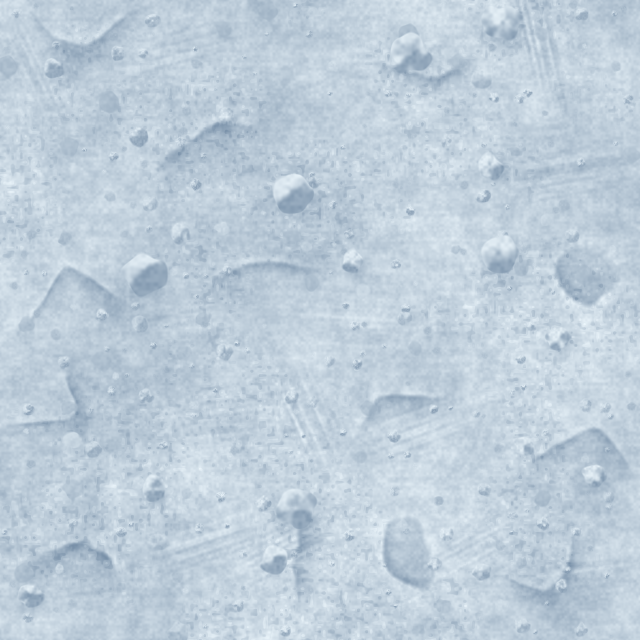
This texture is drawn by a Shadertoy shader. Its source:

```glsl
// Pale blue frozen ground: clouded grain and bundles of fine scratches,
// with bent ridges, shallow craters and lit pebbles scattered on jittered grids.
// Everything adds to one tone value, which tints a single icy base colour.

vec4 hash4(vec2 p) {
    vec4 q = fract(p.xyxy * vec4(.1031, .1030, .0973, .1099));
    q += dot(q, q.wzxy + 33.33);
    return fract((q.xxyz + q.yzzw) * q.zywx);
}

float noise(vec2 p) {
    vec2 i = floor(p), f = fract(p);
    f = f * f * (3. - 2. * f);
    vec2 e = vec2(0, 1);
    return mix(mix(hash4(i).x, hash4(i + e.yx).x, f.x),
               mix(hash4(i + e).x, hash4(i + e.yy).x, f.x), f.y);
}

float fbm(vec2 p) {
    float sum = 0., amp = .5;
    for (int k = 0; k < 5; k++) {
        sum += amp * noise(p);
        p = mat2(1.6, 1.2, -1.2, 1.6) * p + 7.3;
        amp *= .5;
    }
    return sum;
}

vec2 rotate(vec2 p, float a) {
    return vec2(cos(a) * p.x + sin(a) * p.y, cos(a) * p.y - sin(a) * p.x);
}

// Patches of nearly parallel hairlines, each with its own direction
float scratches(vec2 p) {
    float tone = 0.;
    for (int k = 0; k < 9; k++) {
        vec2 id = floor(p * 5.) + vec2(k % 3 - 1, k / 3 - 1);
        vec4 h = hash4(id + 41.);
        float angle = h.w < .8 ? mix(-.1, .5, h.z) : mix(1.2, 2.2, h.z);
        vec2 q = rotate(p - (id + .2 + .6 * h.xy) / 5., angle);
        float patchMask = exp(-dot(q * vec2(11, 24), q * vec2(11, 24)));
        float lines = noise(vec2(q.x * 6., q.y * 190.) + id * 13.) - .5;
        tone += .17 * h.y * patchMask * lines;
    }
    return tone;
}

// A bent crest: pale lip above, soft shade falling away below
float ridge(vec2 q, float reach, vec4 h, vec2 seed) {
    float x = q.x / reach;
    float side = h.y < .35 ? 1. : -1.;
    float bend = side * mix(.5, 1., h.w) * sqrt(pow(q.x - reach * .7 * (h.z - .5), 2.) + 2e-4);
    float crest = bend + .05 * (noise(vec2(x * 1.6, 0) + seed) - .5)
                + .005 * (noise(vec2(x * 6., 5) + seed) - .5);
    float d = q.y - crest;
    float taper = smoothstep(1., .3, abs(x));
    float below = smoothstep(.004, -.006, d);
    float width = mix(.014, .032, h.w) * (.5 + noise(vec2(x * 2., 9) + seed));
    float shade = below * exp(min(d, 0.) / width) * (.75 + .5 * noise(q * 60.));
    float lip = exp(-pow((d - .006) / .006, 2.));
    return taper * (.045 * lip - .20 * shade);
}

// A shallow bowl: dark along one wall, pale blurred rim and faint rays outside
float crater(vec2 q, float radius, vec4 h, vec2 seed) {
    q.x *= 1. + .5 * h.y;
    float dist = length(q) / radius + .55 * (noise(q / radius * 1.1 + seed) - .5);
    float inside = smoothstep(1.1, .86, dist);
    float wall = smoothstep(.3, .95, dist) * smoothstep(-.4, .8, -q.x / radius);
    float rays = noise(normalize(q + 1e-5) * 7. + seed);
    float halo = exp(-abs(dist - 1.1) * 4.) * (1. - inside);
    return inside * (-.055 - .13 * wall) + halo * (.01 + .08 * rays);
}

float landforms(vec2 p) {
    float tone = 0.;
    for (int k = 0; k < 9; k++) {
        vec2 id = floor(p * 4.) + vec2(k % 3 - 1, k / 3 - 1);
        vec4 h = hash4(id + 83.), g = hash4(id + 127.);
        vec2 q = rotate(p - (id + .2 + .6 * g.xy) / 4., mix(-.5, 1.2, g.z));
        if (h.x < .6) tone += ridge(q, mix(.07, .12, g.w), h, id * 9.1);
        else if (h.x < .76) tone += crater(q, mix(.035, .065, g.w), h, id * 9.1);
    }
    return tone;
}

// Lumpy stones lit from the upper left; low relief leaves many as flat discs
void pebbles(inout float tone, vec2 p, float cells, float share, vec2 size, float relief) {
    for (int k = 0; k < 9; k++) {
        vec2 id = floor(p * cells) + vec2(k % 3 - 1, k / 3 - 1);
        vec4 h = hash4(id + cells * 17.), g = hash4(id + cells * 29.);
        if (h.x > share) continue;
        float radius = mix(size.x, size.y, h.y * h.y);
        vec2 q = (p - (id + .15 + .7 * g.xy) / cells) / radius;
        float lump = noise(q * 1.5 + id * 7.3) - .5;
        float edge = .0022 / radius;
        float body = smoothstep(1. + edge, 1. - edge, length(q) + .45 * lump);
        vec2 fall = q - vec2(.4, -.5);
        tone -= .10 * relief * exp(-1.1 * dot(fall, fall));
        float light = dot(q, vec2(-.4, .8)) + 1.3 * lump + .7 * (noise(q * 3. + id) - .5);
        float lit = mix(-.20, .12, smoothstep(-.75, .7, light)) + .09 * (noise(q * 5. + id) - .5);
        float disc = (g.z < .55 ? -.10 : .07) + .05 * (noise(q * 3. + id) - .5);
        float stone = mix(disc, lit, max(relief, step(.55, g.w)));
        tone = mix(tone, stone, body * mix(.4 + .5 * h.z, .92, relief));
    }
}

void mainImage(out vec4 fragColor, in vec2 fragCoord) {
    vec2 p = fragCoord / iResolution.y;

    // Clouded ground with rough grain and a faint weave
    float tone = .004 + .17 * (fbm(p * 4.5 + 3.) - .48) + .15 * (fbm(p * 34.) - .48);
    tone += .055 * (noise(p * 140.) - .5) + .055 * (noise(p * 250. + 5.) - .5);
    tone += .035 * (noise(p * vec2(14, 190)) - .5) + .015 * (noise(p * vec2(170, 16)) - .5);

    // Dark and pale specks gathered in clusters
    float cluster = smoothstep(.4, .65, fbm(p * 6. + 21.));
    float speck = noise(p * 150. + 9.);
    tone += cluster * (.05 * smoothstep(.3, .1, speck) - .08 * smoothstep(.65, .9, speck));

    tone += scratches(p) + landforms(p);

    // Stones from dust size up to boulders
    pebbles(tone, p, 32., .22, vec2(.003, .007), 0.);
    pebbles(tone, p, 15., .58, vec2(.007, .016), .12);
    pebbles(tone, p, 6., .28, vec2(.017, .036), 1.);

    vec3 ice = vec3(.75, .81, .86) + clamp(tone, -.28, .17) * vec3(1., .88, .72);
    fragColor = vec4(ice, 1);
}
```
